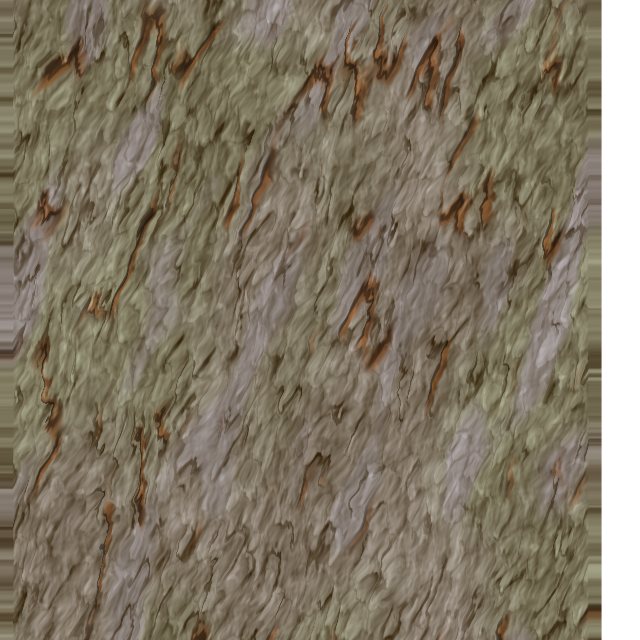
A Shadertoy shader for this texture:

```glsl
// Weathered tree bark: leaning flakes, dark fissures, rusty splits and lichen.
// Sheared, stretched gradient noise gives the grain; Voronoi cells give flakes.
// Clamped coordinates smear both side margins; a white band closes the right.
#define LEAN 0.27
#define BARK_END 0.940
#define MARGIN 0.020
#define GRAIN_SCALE vec2(62.0, 25.0)
#define FLAKE_SCALE vec2(44.0, 18.0)
#define DARK_BARK vec3(0.33, 0.27, 0.19)
#define PALE_BARK vec3(0.61, 0.57, 0.52)
#define RUST vec3(0.50, 0.30, 0.14)
#define LICHEN_TINT vec3(0.96, 1.01, 0.91)
#define PLATE_TINT vec3(0.99, 1.00, 1.07)

// Integer hash: two values in 0..1 for each lattice point
vec2 hash2(vec2 cell) {
    uvec2 k = uvec2(ivec2(cell) + 4096);
    uint h = k.x * 1597334677u ^ k.y * 3812015801u;
    h = (h ^ (h >> 15)) * 2246822519u;
    h = (h ^ (h >> 13)) * 3266489917u;
    h ^= h >> 16;
    return vec2(h & 65535u, h >> 16) / 65535.0;
}

float corner(vec2 cell, vec2 offset) {
    float angle = 6.28318 * hash2(cell).x;
    return dot(vec2(cos(angle), sin(angle)), offset);
}

float gradientNoise(vec2 p) {
    vec2 i = floor(p), f = p - i;
    vec2 u = f * f * f * (f * (f * 6.0 - 15.0) + 10.0);
    vec2 e = vec2(1.0, 0.0);
    return mix(mix(corner(i, f), corner(i + e.xy, f - e.xy), u.x),
               mix(corner(i + e.yx, f - e.yx), corner(i + e.xx, f - e.xx), u.x), u.y);
}

float fbm(vec2 p) {
    float sum = 0.0, amplitude = 0.6;
    for (int octave = 0; octave < 3; octave++) {
        sum += amplitude * gradientNoise(p);
        p = p * 2.03 + vec2(17.3, 9.1);
        amplitude *= 0.55;
    }
    return sum;
}

// Returns the gap to the nearest flake border and the tone of the flake
vec2 flakes(vec2 p) {
    vec2 base = floor(p);
    float nearest = 9.0, second = 9.0, tone = 0.0;
    for (int y = -1; y <= 1; y++)
    for (int x = -1; x <= 1; x++) {
        vec2 cell = base + vec2(x, y);
        vec2 seed = hash2(cell);
        float d = length(cell + seed - p);
        if (d < nearest) {
            second = nearest;
            nearest = d;
            tone = hash2(cell + 71.0).y;
        } else second = min(second, d);
    }
    return vec2(second - nearest, tone);
}

// Thin broken line along the zero contour of a noise field
float fissure(vec2 p, float width) {
    return 1.0 - smoothstep(0.25 * width, width, abs(gradientNoise(p)));
}

vec3 bark(vec2 p) {
    // Lean and wander of the grain
    vec2 q = vec2(p.x - LEAN * p.y, p.y);
    q.x += 0.022 * gradientNoise(p * vec2(7.0, 5.0));
    q += vec2(0.007, 0.010) * gradientNoise(p * vec2(34.0, 26.0) + 5.0);

    // Broad patches: smooth grey plates and green lichen
    float broad = gradientNoise(p * vec2(5.0, 4.0) + 31.0);
    float plate = smoothstep(0.08, 0.32, gradientNoise(q * vec2(13.0, 4.5) + 12.0));
    float lichen = smoothstep(-0.25, 0.35, gradientNoise(q * vec2(5.0, 3.0) + 47.0)
                              + 0.6 * abs(p.x - 0.47) - 0.1) * (1.0 - plate);

    // Grain, side-lit relief and separate flakes
    float grain = fbm(q * GRAIN_SCALE);
    float relief = grain - fbm((q + vec2(-0.004, 0.003)) * GRAIN_SCALE);
    vec2 flake = flakes(q * FLAKE_SCALE + 0.5 * grain);
    float border = 1.0 - smoothstep(0.02, 0.20, flake.x);
    float fleck = smoothstep(0.28, 0.50, gradientNoise(q * vec2(85.0, 45.0) + 3.0));

    // Dark fissures open only in places
    float opened = smoothstep(-0.10, 0.25, gradientNoise(q * vec2(24.0, 11.0) + 63.0));
    float crack = opened * fissure(q * vec2(40.0, 11.0) + 0.5 * grain + 8.0, 0.13);

    float tone = 0.66 + 0.30 * broad + 0.14 * plate;
    tone += mix(0.75, 0.40, plate) * grain + 0.42 * relief;
    tone += 0.34 * (flake.y - 0.5) + 0.25 * fleck;
    tone -= 0.30 * border * smoothstep(0.1, 0.8, flake.y) + 0.62 * crack;
    vec3 color = mix(DARK_BARK, PALE_BARK, clamp(tone, -0.45, 1.35));
    color *= mix(vec3(1.0), LICHEN_TINT, lichen);
    color *= mix(vec3(1.0), PLATE_TINT, plate);

    // Rusty splits with a shaded core
    float exposed = smoothstep(0.08, 0.25, gradientNoise(q * vec2(11.0, 5.0) + 90.0));
    vec2 splitAt = q * vec2(19.0, 4.5) + 0.22 * grain + 24.0;
    float split = exposed * fissure(splitAt, 0.13);
    float core = exposed * fissure(splitAt + vec2(0.09, 0.0), 0.055);
    color = mix(color, RUST * (0.85 + 0.9 * grain), 0.80 * split);
    return color * (1.0 - 0.45 * core);
}

void mainImage(out vec4 fragColor, in vec2 fragCoord) {
    vec2 uv = fragCoord / iResolution.xy;
    vec2 p = vec2(clamp(uv.x, MARGIN, BARK_END - MARGIN), uv.y);
    float pixel = 1.0 / iResolution.x;
    float blank = smoothstep(BARK_END - pixel, BARK_END + pixel, uv.x);
    fragColor = vec4(mix(bark(p), vec3(1.0), blank), 1.0);
}
```
